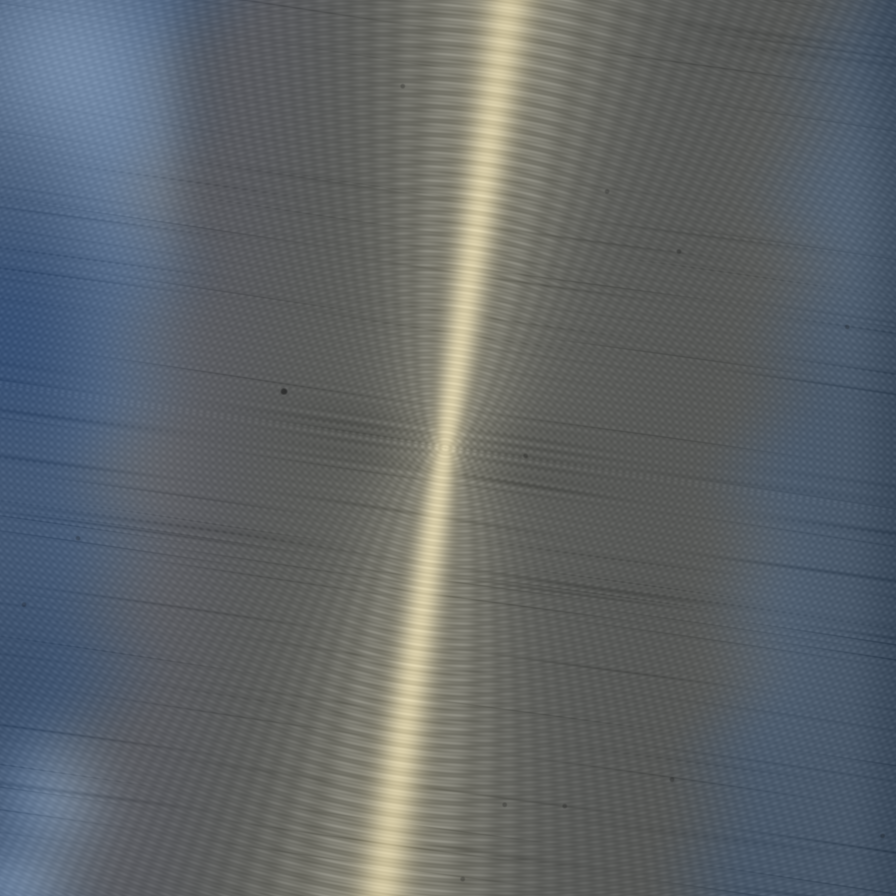
Give the GLSL for this texture, as a Shadertoy shader.

```glsl
// Brushed steel disc: a warm slanted glint, blue reflected edges and ring-and-groove moire.

const vec2 CENTER = vec2(0.497, 0.5);
const float LEAN = 0.143;            // sideways drift of the glint per unit height
const float RING_FREQ = 128.0;       // rings per canvas height
const float GROOVE_FREQ = 127.0;     // straight grooves per canvas height
const float GROOVE_CONTRAST = 0.036;
const float SCRATCH_DEPTH = 0.055;
const float SPECK_CELLS = 26.0;
const float SPECK_RARITY = 0.975;

const vec3 STEEL = vec3(0.335, 0.342, 0.338);
const vec3 MAUVE = vec3(0.350, 0.358, 0.385);
const vec3 BLUE_LEFT = vec3(0.275, 0.355, 0.465);
const vec3 BLUE_RIGHT = vec3(0.285, 0.345, 0.415);
const vec3 SKY_GLOW = vec3(0.190, 0.200, 0.205);
const vec3 HALO = vec3(0.135, 0.125, 0.090);
const vec3 GLINT = vec3(0.310, 0.275, 0.185);

const float TAU = 6.2831853;

float hash(vec2 p) {
    p = fract(p * vec2(0.1031, 0.1137));
    p += dot(p, p.yx + 33.33);
    return fract((p.x + p.y) * p.x * 43.7);
}

float bell(float x, float width) {
    return exp(-x * x / (width * width));
}

float patchGlow(vec2 p, vec2 place, vec2 size) {
    vec2 d = (p - place) / size;
    return exp(-dot(d, d));
}

// A wave that fades out when its period nears the pixel size.
float wave(float cycles, float freq) {
    float fade = 1.0 - smoothstep(0.3, 0.5, freq / iResolution.y);
    return sin(TAU * cycles) * fade;
}

// Broad reflections: steel middle, blue sides and cloudy bright areas.
vec3 reflections(vec2 p, float across) {
    float ripple = 0.012 * sin(p.y * 17.0) + 0.008 * sin(p.y * 41.0 + 1.0);
    float left = smoothstep(-0.27, -0.42, across + ripple);
    float right = smoothstep(0.29, 0.42, across + ripple);
    vec3 color = STEEL;
    color = mix(color, MAUVE, 0.8 * bell(across + 0.29, 0.09));
    color = mix(color, BLUE_LEFT, left);
    color = mix(color, BLUE_RIGHT, right);

    float upper = patchGlow(p, vec2(0.07, 0.94), vec2(0.12, 0.12))
                + 0.55 * patchGlow(p, vec2(0.15, 0.80), vec2(0.09, 0.13));
    upper *= 1.0 - smoothstep(0.17, 0.25, p.x);
    float lower = patchGlow(p, vec2(0.06, 0.11), vec2(0.06, 0.07))
                + 0.9 * patchGlow(p, vec2(0.02, 0.01), vec2(0.06, 0.04));
    float middle = 0.25 * patchGlow(p, vec2(0.14, 0.53), vec2(0.07, 0.20));
    float far = 0.22 * patchGlow(p, vec2(0.94, 0.76), vec2(0.10, 0.16))
              + 0.18 * patchGlow(p, vec2(0.86, 0.32), vec2(0.07, 0.18));
    color += SKY_GLOW * (0.85 * upper + 0.75 * lower + middle + far);

    color -= vec3(0.055, 0.035, 0.0) * patchGlow(p, vec2(0.0, 0.63), vec2(0.10, 0.12));
    color -= 0.06 * smoothstep(0.94, 1.02, p.x);
    color -= 0.04 * patchGlow(p, vec2(0.0, 0.22), vec2(0.10, 0.12));
    return color;
}

// Concentric rings crossed with straight grooves, plus wider arcs at the glint ends.
float moire(float across, float along, float radius) {
    float rings = wave(radius * RING_FREQ, RING_FREQ);
    float grooves = wave(abs(along) * GROOVE_FREQ, GROOVE_FREQ);
    float arcs = wave(radius * 104.0 - radius * radius * 54.0, 100.0);
    float nearGlint = bell(across, 0.04 + 0.24 * abs(along));
    float weave = 0.75 * rings * grooves + 0.38 * grooves + 0.22 * rings;
    return weave + 0.75 * nearGlint * smoothstep(0.04, 0.3, radius) * arcs;
}

// Long uneven scratches that follow the straight grooves.
float scratches(float across, float along) {
    float sum = 0.0;
    for (int i = 0; i < 3; i++) {
        float layer = float(i);
        float row = along * (58.0 + 31.0 * layer) + 0.12 * sin(across * 9.0 + layer);
        float id = floor(row);
        float seed = hash(vec2(id + 70.0, layer * 19.0 + 5.0));
        float line = bell(fract(row) - 0.5, 0.13);
        float span = 0.5 + 0.5 * sin(across * (6.0 + 8.0 * seed) + seed * 40.0);
        sum += line * span * smoothstep(0.70, 1.0, seed);
    }
    float middleLines = bell(along, 0.045) * bell(abs(across) - 0.09, 0.10);
    return sum + middleLines * (0.45 + 0.45 * sin(along * TAU * 95.0));
}

// Rare pits, one jittered candidate per cell.
float specks(vec2 p) {
    vec2 cell = floor(p * SPECK_CELLS);
    float seed = hash(cell + 11.0);
    vec2 jitter = 0.2 + 0.6 * vec2(hash(cell + 37.0), hash(cell + 83.0));
    float dist = length(fract(p * SPECK_CELLS) - jitter);
    float pits = step(SPECK_RARITY, seed) * (1.0 - smoothstep(0.03, 0.10, dist));
    float largePit = 1.0 - smoothstep(0.002, 0.005, length(p - vec2(0.317, 0.563)));
    return 0.5 * pits + largePit;
}

void mainImage(out vec4 fragColor, in vec2 fragCoord) {
    vec2 p = fragCoord / iResolution.xy;
    vec2 q = p - CENTER;
    vec2 axis = normalize(vec2(LEAN, 1.0));
    float along = dot(q, axis);
    float across = dot(q, vec2(axis.y, -axis.x));
    float radius = length(q);

    vec3 color = reflections(p, across);

    // Glint flares towards both ends.
    float reach = abs(along);
    float halo = bell(across, 0.055 + 0.13 * reach);
    float core = bell(across, 0.015 + 0.028 * reach);
    color += HALO * (halo + 0.35 * bell(across, 0.19)) + GLINT * core;

    // Surface relief is stronger where more light falls.
    float light = 0.75 + 0.7 * halo - 0.25 * core;
    color += GROOVE_CONTRAST * light * moire(across, along, radius);
    color -= SCRATCH_DEPTH * scratches(across, along) * (1.0 - 0.6 * core);
    color *= 1.0 - 0.45 * specks(p);

    fragColor = vec4(clamp(color, 0.0, 1.0), 1.0);
}
```
